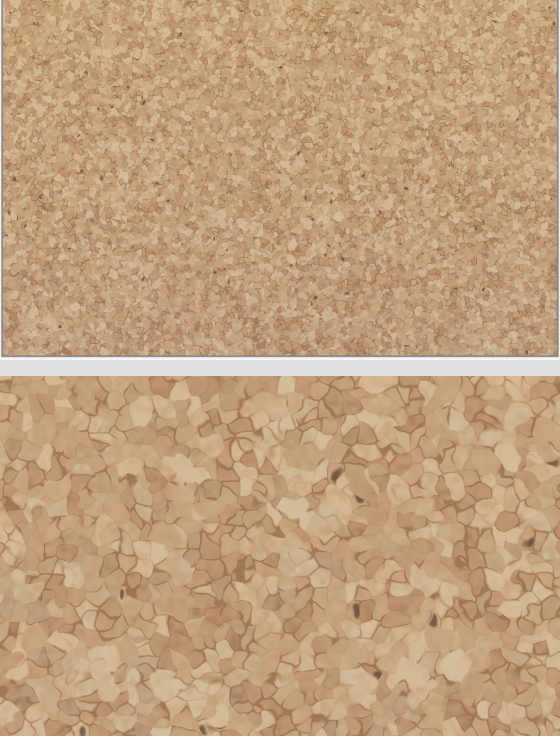
Top, the full canvas; bottom, a detail of the centre.
A Shadertoy shader for this texture:

```glsl
// Pressed cork sheet: stretched Voronoi granules in tan tones with dark crevices,
// scattered larger chips and rare bark specks, on white with a thin grey shadow.
// Lengths are in canvas heights; each pixel averages a 2x2 grid of samples.

const vec3 BROWN = vec3(0.63, 0.47, 0.33);
const vec3 TAN   = vec3(0.73, 0.58, 0.44);
const vec3 SAND  = vec3(0.77, 0.64, 0.49);
const vec3 PALE  = vec3(0.83, 0.73, 0.59);
const vec3 BARK  = vec3(0.36, 0.27, 0.20);
const vec3 PAPER = vec3(0.95, 0.96, 0.96);
const vec3 SHADOW = vec3(0.50, 0.50, 0.51);

vec3 hash3(vec2 cell, float seed) {
    vec3 q = fract(vec3(cell.xyx + seed * 7.13) * vec3(0.1031, 0.1030, 0.0973));
    q += dot(q, q.yxz + 33.33);
    return fract((q.xxy + q.yzz) * q.zyx);
}

float valueNoise(vec2 p, float seed) {
    vec2 i = floor(p), f = fract(p);
    f = f * f * (3.0 - 2.0 * f);
    float low  = mix(hash3(i, seed).x, hash3(i + vec2(1, 0), seed).x, f.x);
    float high = mix(hash3(i + vec2(0, 1), seed).x, hash3(i + vec2(1, 1), seed).x, f.x);
    return mix(low, high, f.y);
}

// Distance to a granule, stretched along its own random direction
float granuleDistance(vec2 offset, float turn, float stretch) {
    float a = turn * 6.2832;
    vec2 axis = vec2(cos(a), sin(a));
    vec2 local = vec2(dot(offset, axis), dot(offset, vec2(-axis.y, axis.x)));
    return length(local * vec2(1.0 / stretch, stretch));
}

// x: nearest distance, y: gap to the second nearest, zw: random values of the granule
vec4 granules(vec2 p, float seed, float stretch) {
    vec2 base = floor(p);
    float first = 9.0, second = 9.0;
    vec2 id = vec2(0.0);
    for (int y = -1; y <= 1; y++)
    for (int x = -1; x <= 1; x++) {
        vec2 cell = base + vec2(x, y);
        vec3 r = hash3(cell, seed);
        float d = granuleDistance(p - cell - r.xy, r.z, stretch);
        if (d < first) {
            second = first;
            first = d;
            id = cell;
        } else {
            second = min(second, d);
        }
    }
    return vec4(first, second - first, hash3(id, seed + 5.0).xy);
}

vec3 corkRamp(float tone) {
    vec3 c = mix(BROWN, TAN, smoothstep(0.0, 0.36, tone));
    c = mix(c, SAND, smoothstep(0.30, 0.66, tone));
    return mix(c, PALE, smoothstep(0.60, 1.05, tone));
}

vec3 corkColor(vec2 p) {
    // Ragged outlines
    vec2 wobble = vec2(valueNoise(p * 110.0, 1.0), valueNoise(p * 110.0, 2.0)) - 0.5;
    vec2 q = p + wobble * 0.007;

    vec4 fine = granules(q * 68.0, 3.0, 1.25);
    vec4 chip = granules(q * 36.0, 4.0, 1.2);

    // Granule tones, with larger chips laid over some of them
    float chipMask = step(0.78, chip.w) * smoothstep(0.04, 0.12, chip.y)
                   * (1.0 - smoothstep(0.42, 0.52, chip.x));
    float tone = mix(0.27 + 0.72 * fine.z, 0.50 + 0.55 * chip.z, chipMask);

    // Crevices, deep only in places
    float depth = smoothstep(0.35, 0.80, valueNoise(p * 75.0, 6.0));
    float crevice = (1.0 - smoothstep(0.02, 0.20, fine.y)) * (1.0 - chipMask);
    tone -= crevice * (0.12 + 0.60 * depth);

    // Fine grit and broad unevenness
    tone += 0.26 * (valueNoise(p * 170.0, 8.0) - 0.5);
    tone += 0.16 * (valueNoise(p * 9.0, 9.0) - 0.5);
    tone += 0.10 * (p.y - 0.5);

    vec3 color = corkRamp(tone);
    color += (fine.w - 0.5) * vec3(0.012, -0.016, -0.026);
    color += (p.y - 0.5) * vec3(0.012, 0.008, -0.014);

    // Rare bark specks
    float speck = step(0.988, fine.w) * (1.0 - smoothstep(0.15, 0.42, fine.x));
    return mix(color, BARK, 0.75 * speck * (1.0 - chipMask));
}

// Signed distance to the sheet, which runs off the top of the canvas
float sheetDistance(vec2 p, float aspect) {
    float side = abs(p.x - 0.5 * aspect) - (0.5 * aspect - 0.008);
    return max(side, 0.0125 - p.y);
}

vec3 scene(vec2 p, float aspect, float pixel) {
    float d = sheetDistance(p, aspect);
    vec3 surround = mix(SHADOW, PAPER, smoothstep(0.002, 0.0065, d));
    return mix(corkColor(p), surround, smoothstep(-0.5 * pixel, 0.5 * pixel, d));
}

void mainImage(out vec4 fragColor, in vec2 fragCoord) {
    float pixel = 1.0 / iResolution.y;
    float aspect = iResolution.x * pixel;
    vec3 sum = vec3(0.0);
    for (int k = 0; k < 4; k++) {
        vec2 jitter = vec2(k % 2, k / 2) * 0.5 - 0.25;
        sum += scene((fragCoord + jitter) * pixel, aspect, pixel);
    }
    fragColor = vec4(sum * 0.25, 1.0);
}
```
